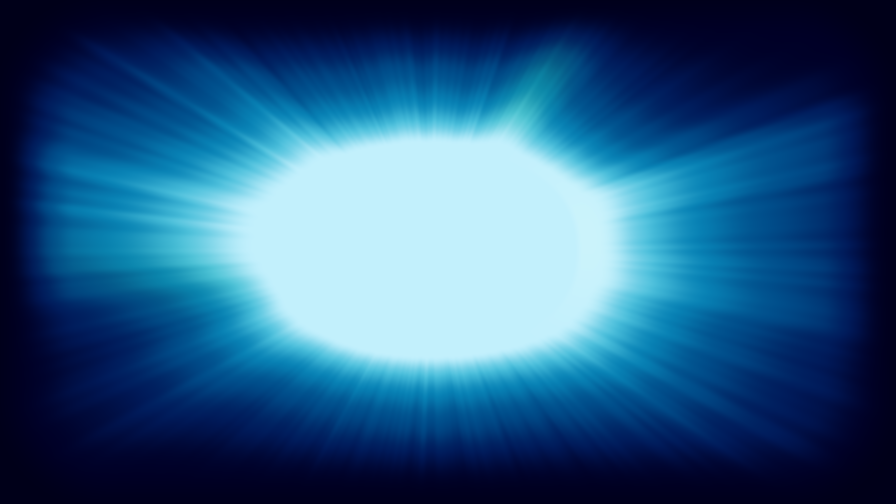
Reproduce this background procedurally as a Shadertoy shader.

```glsl
// Draws a pale oval light bursting into blue rays over a dark navy border.

vec2 hashGradient(vec2 cell) {
    vec2 h = vec2(dot(cell, vec2(127.1, 311.7)), dot(cell, vec2(269.5, 183.3)));
    return 2.0 * fract(sin(h) * 43758.5) - 1.0;
}

float gradientNoise(vec2 p) {
    vec2 i = floor(p), f = fract(p);
    vec2 u = f * f * f * (f * (f * 6.0 - 15.0) + 10.0);
    vec2 e = vec2(0.0, 1.0);
    float low = mix(dot(hashGradient(i), f), dot(hashGradient(i + e.yx), f - e.yx), u.x);
    float high = mix(dot(hashGradient(i + e), f - e), dot(hashGradient(i + 1.0), f - 1.0), u.x);
    return mix(low, high, u.y);
}

// Soft angular beam; all angles are in degrees
float beam(float angle, float centre, float width) {
    float d = (mod(angle - centre + 180.0, 360.0) - 180.0) / width;
    return exp(-d * d);
}

// Navy through cyan to pale ice
vec3 lightRamp(float light) {
    vec3 c = mix(vec3(0.0, 0.0, 0.15), vec3(0.0, 0.10, 0.35), smoothstep(0.0, 0.14, light));
    c = mix(c, vec3(0.0, 0.30, 0.54), smoothstep(0.10, 0.31, light));
    c = mix(c, vec3(0.03, 0.51, 0.71), smoothstep(0.27, 0.51, light));
    c = mix(c, vec3(0.29, 0.75, 0.86), smoothstep(0.46, 0.70, light));
    return mix(c, vec3(0.76, 0.94, 0.99), smoothstep(0.63, 0.90, light));
}

void mainImage(out vec4 fragColor, in vec2 fragCoord) {
    vec2 uv = fragCoord / iResolution.xy;
    float aspect = iResolution.x / iResolution.y;
    vec2 p = (uv - vec2(0.482, 0.504)) * vec2(aspect, 1.0);
    vec2 scaled = pow(abs(p) / vec2(0.288, 0.193), vec2(2.3));
    float oval = pow(scaled.x + scaled.y, 1.0 / 2.3);
    vec2 dir = p / max(length(p), 0.001);
    float angle = degrees(atan(dir.y, dir.x + 0.00001));

    // Broad beams: direction, width, strength
    vec3 beams[8] = vec3[8](
        vec3(175.0, 17.0, 0.80), vec3(15.0, 9.0, 0.62),
        vec3(-5.0, 13.0, 0.60), vec3(-30.0, 15.0, 0.42),
        vec3(146.0, 16.0, 0.45), vec3(57.0, 10.0, 0.50),
        vec3(93.0, 18.0, 0.16), vec3(208.0, 8.0, 0.25));
    float reach = 0.25 - 0.10 * beam(angle, 228.0, 14.0);
    for (int i = 0; i < 8; i++) {
        reach += beams[i].z * beam(angle, beams[i].x, beams[i].y);
    }

    // Fine streaks, fixed along each direction
    float streaks = 0.10 * gradientNoise(dir * 7.0 + 3.7)
                  + 0.18 * gradientNoise(dir * 15.0 + 9.2)
                  + 0.10 * gradientNoise(dir * 33.0 + 1.4);
    reach = clamp(reach + streaks, 0.0, 1.15);

    // Light falls off outside the oval
    float outside = max(oval - 1.0, 0.0);
    float light = exp(-mix(2.1, 0.60, reach) * pow(outside, 1.15));

    // Rounded dark border
    vec2 q = abs(uv - 0.5) * vec2(aspect, 1.0) - vec2(0.5 * aspect, 0.5) + 0.22;
    float inset = 0.22 - length(max(q, 0.0));
    float border = smoothstep(-0.01, 0.15, inset);
    vec3 color = lightRamp(light * border);

    // Teal cast in the beams and a paler rim on the right
    float teal = beam(angle, 57.0, 8.0) + 0.6 * beam(angle, 186.0, 9.0);
    float midLight = smoothstep(0.15, 0.40, light) * (1.0 - smoothstep(0.55, 0.9, light));
    color += vec3(0.02, 0.03, -0.05) * teal * midLight * border;
    float rim = smoothstep(0.98, 1.04, oval) * (1.0 - smoothstep(1.1, 1.4, oval));
    color = mix(color, vec3(0.84, 0.97, 0.98), 0.45 * rim * beam(angle, 5.0, 28.0));

    color *= mix(0.65, 1.0, smoothstep(-0.03, 0.08, inset));
    fragColor = vec4(color, 1.0);
}
```
